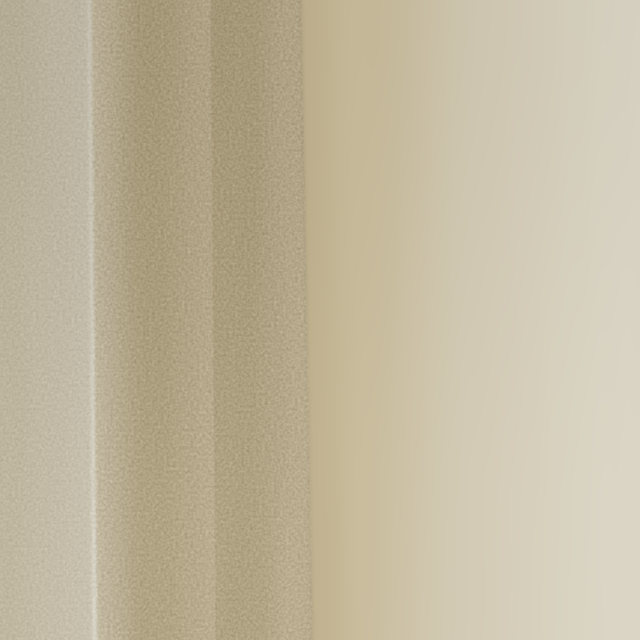
Write a Shadertoy shader that draws this background.

```glsl
// Grainy folded curtain on the left beside a smooth, softly lit cream wall.

// Seam positions: x at the bottom, x at the top
const vec2 RIDGE = vec2(0.1500, 0.1420);
const vec2 FOLD  = vec2(0.3370, 0.3290);
const vec2 HEM   = vec2(0.4890, 0.4710);

// Fabric colours
const vec3 PANEL_LEFT  = vec3(0.735, 0.700, 0.610);
const vec3 PANEL_RIGHT = vec3(0.765, 0.735, 0.665);
const vec3 RIDGE_GLOW  = vec3(0.830, 0.815, 0.765);
const vec3 FABRIC_PALE = vec3(0.740, 0.700, 0.605);
const vec3 FABRIC_MID  = vec3(0.710, 0.660, 0.545);
const vec3 FABRIC_DARK = vec3(0.670, 0.617, 0.492);

// Wall colours, from the curtain to the far side
const vec3 WALL_SHADE = vec3(0.750, 0.695, 0.560);
const vec3 WALL_WARM  = vec3(0.782, 0.732, 0.610);
const vec3 WALL_CREAM = vec3(0.815, 0.782, 0.695);
const vec3 WALL_LIGHT = vec3(0.850, 0.828, 0.765);

const float GRAIN_SCALE    = 215.0;
const float GRAIN_STRENGTH = 0.085;
const float FABRIC_FALLOFF = 0.045;
const float WALL_FALLOFF   = 0.022;

vec2 hashGradient(vec2 cell) {
    vec3 p = fract(vec3(cell.xyx) * vec3(0.1031, 0.1030, 0.0973));
    p += dot(p, p.yzx + 33.33);
    return fract((p.xx + p.yz) * p.zy) * 2.0 - 1.0;
}

float gradientNoise(vec2 p) {
    vec2 i = floor(p), f = fract(p);
    vec2 u = f * f * f * (f * (f * 6.0 - 15.0) + 10.0);
    float a = dot(hashGradient(i), f);
    float b = dot(hashGradient(i + vec2(1, 0)), f - vec2(1, 0));
    float c = dot(hashGradient(i + vec2(0, 1)), f - vec2(0, 1));
    float d = dot(hashGradient(i + vec2(1, 1)), f - vec2(1, 1));
    return mix(mix(a, b, u.x), mix(c, d, u.x), u.y);
}

float seam(vec2 ends, float y) {
    return mix(ends.x, ends.y, y);
}

float stepSoft(float distance, float width) {
    return smoothstep(-width, width, distance);
}

vec3 fabric(vec2 uv, float ridge, float fold, float hem, float pixel) {
    // Left panel brightens towards its ridge
    vec3 left = mix(PANEL_LEFT, PANEL_RIGHT, smoothstep(0.0, ridge, uv.x));

    // Middle panel falls into shade, then lifts at the fold
    float t = (uv.x - ridge) / (fold - ridge);
    vec3 middle = mix(FABRIC_PALE, FABRIC_DARK, smoothstep(0.0, 0.45, t));
    middle = mix(middle, FABRIC_MID, smoothstep(0.5, 1.0, t));

    // Right panel lifts towards the hem
    float s = (uv.x - fold) / (hem - fold);
    vec3 right = mix(FABRIC_DARK, FABRIC_MID, smoothstep(0.35, 0.85, s));

    vec3 color = mix(left, middle, stepSoft(uv.x - ridge, max(pixel, 0.003)));
    color = mix(color, right, stepSoft(uv.x - fold, max(pixel, 0.002)));

    // Thin highlight, sharper and brighter lower down
    float glow = exp(-pow((uv.x - ridge + 0.002) / 0.0045, 2.0));
    color = mix(color, RIDGE_GLOW, glow * mix(0.85, 0.45, uv.y));

    // Vertical falloff and faint broad streaks
    color -= FABRIC_FALLOFF * (smoothstep(0.0, 1.0, uv.y) - 0.45);
    color += 0.012 * gradientNoise(uv * vec2(26.0, 2.5));

    // Woven grain
    float grain = gradientNoise(uv * GRAIN_SCALE)
                + 0.5 * gradientNoise(uv.yx * GRAIN_SCALE * 1.7 + 19.0);
    return color + GRAIN_STRENGTH * grain * mix(0.7, 1.0, step(ridge, uv.x));
}

vec3 wall(vec2 uv, float hem) {
    float x = uv.x - 0.03 * (uv.y - 0.5);
    vec3 color = mix(WALL_SHADE, WALL_WARM, smoothstep(0.0, 0.09, uv.x - hem));
    color = mix(color, WALL_CREAM, smoothstep(0.56, 0.74, x));
    color = mix(color, WALL_LIGHT, smoothstep(0.68, 1.0, x));
    color -= WALL_FALLOFF * (smoothstep(0.2, 1.0, uv.y) - 0.35);
    return color + 0.004 * gradientNoise(uv * vec2(40.0, 3.0));
}

void mainImage(out vec4 fragColor, in vec2 fragCoord) {
    vec2 uv = fragCoord / iResolution.xy;
    float pixel = 1.0 / iResolution.x;
    float ridge = seam(RIDGE, uv.y);
    float fold = seam(FOLD, uv.y);
    float hem = seam(HEM, uv.y);

    vec3 cloth = fabric(uv, ridge, fold, hem, pixel);
    vec3 color = mix(cloth, wall(uv, hem), stepSoft(uv.x - hem, max(pixel, 0.003)));

    // Slim contact shadow along the hem
    color -= 0.018 * exp(-pow((uv.x - hem) / 0.005, 2.0));
    fragColor = vec4(clamp(color, 0.0, 1.0), 1.0);
}
```
